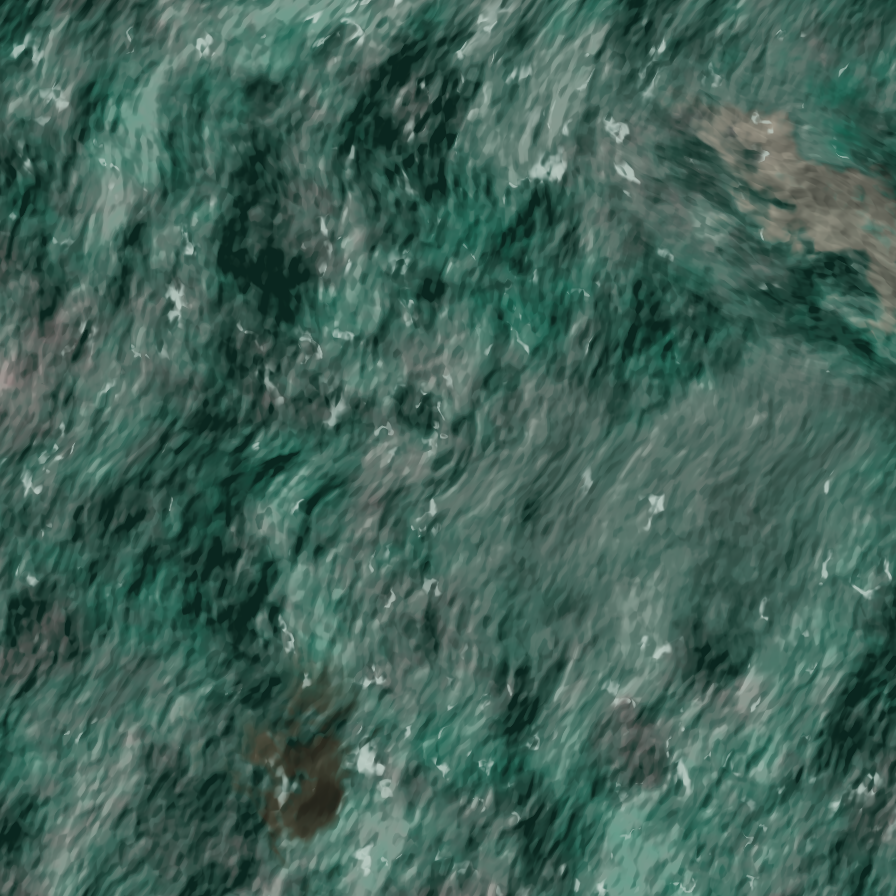
Give the GLSL for this texture, as a WebGL 1 fragment shader.

```glsl
precision highp float;
// Rough green mica rock: fibrous streaks, dark hollows, a smooth grey face and bright glints.
uniform vec2 u_resolution;

const vec3 HOLLOW = vec3(0.04, 0.15, 0.12);
const vec3 DEEP   = vec3(0.13, 0.27, 0.23);
const vec3 MOSS   = vec3(0.20, 0.33, 0.29);
const vec3 JADE   = vec3(0.26, 0.40, 0.36);
const vec3 SLATE  = vec3(0.35, 0.46, 0.42);
const vec3 FROST  = vec3(0.52, 0.60, 0.56);
const vec3 GLINT  = vec3(0.77, 0.83, 0.80);
const vec3 VEIN   = vec3(0.50, 0.48, 0.43);
const vec3 RUST   = vec3(0.27, 0.23, 0.17);
const vec3 EMERALD_SHIFT = vec3(-0.34, 0.05, -0.03);

vec2 hash2(vec2 p) {
  vec3 q = fract(p.xyx * vec3(0.1031, 0.1030, 0.0973));
  q += dot(q, q.yzx + 33.33);
  return fract((q.xx + q.yz) * q.zy);
}

// Coordinates along (x) and across (y) an axis at the given angle.
vec2 turn(vec2 p, float angle) {
  float c = cos(angle), s = sin(angle);
  return vec2(c * p.x + s * p.y, c * p.y - s * p.x);
}

// Layered sines that bend the fibres.
vec2 warp(vec2 p, float amount) {
  float freq = 7.0;
  for (int i = 0; i < 4; i++) {
    p += amount * sin(p.yx * freq + vec2(1.3, 4.1) * float(i + 1));
    amount *= 0.55;
    freq *= 1.9;
  }
  return p;
}

// Cellular noise: random cell values blended by distance.
float facets(vec2 p, float sharpness) {
  vec2 cell = floor(p), f = p - cell;
  float sum = 0.0, total = 0.0;
  for (int y = -1; y <= 1; y++)
    for (int x = -1; x <= 1; x++) {
      vec2 o = vec2(float(x), float(y));
      vec2 d = o + hash2(cell + o) - f;
      float w = exp(-sharpness * dot(d, d));
      sum += w * hash2(cell + o + 71.0).x;
      total += w;
    }
  return sum / total;
}

float layers(vec2 p, float gain, float sharpness) {
  float sum = 0.0, total = 0.0, amp = 1.0;
  for (int i = 0; i < 5; i++) {
    sum += amp * facets(p + 40.0, sharpness);
    total += amp;
    amp *= gain;
    p = p * 1.9 + vec2(3.7, 8.3);
  }
  return sum / total;
}

// Fibre height; slant swings the grain toward the vein.
float fibres(vec2 p, float slant) {
  float steep = layers(turn(p, 1.2) * vec2(6.0, 12.0), 0.78, 8.0);
  float shallow = layers(turn(p, -0.6) * vec2(6.0, 12.0), 0.78, 8.0);
  return mix(steep, shallow, slant);
}

// Soft tilted ellipse.
float blob(vec2 p, vec2 centre, vec2 radii, float angle) {
  return smoothstep(1.4, 0.5, length(turn(p - centre, angle) / radii));
}

// Sparse bright flakes, one at most per cell.
float flakes(vec2 p, float density) {
  vec2 cell = floor(p), f = p - cell;
  float light = 0.0;
  for (int y = -1; y <= 1; y++)
    for (int x = -1; x <= 1; x++) {
      vec2 o = vec2(float(x), float(y));
      vec2 pick = hash2(cell + o + 19.0);
      float radius = mix(0.20, 0.55, pick.y * pick.y);
      float d = length(o + hash2(cell + o) - f);
      float shape = smoothstep(radius, radius * 0.3, d);
      float lit = smoothstep(density, density * 0.8, pick.x);
      light = max(light, shape * lit * mix(0.55, 1.0, pick.y));
    }
  return light;
}

vec3 ramp(float t) {
  vec3 c = mix(HOLLOW, DEEP, smoothstep(-0.15, 0.20, t));
  c = mix(c, MOSS, smoothstep(0.18, 0.40, t));
  c = mix(c, JADE, smoothstep(0.38, 0.62, t));
  c = mix(c, SLATE, smoothstep(0.60, 0.86, t));
  return mix(c, FROST, smoothstep(0.85, 1.30, t));
}

void main() {
  vec2 p = gl_FragCoord.xy / u_resolution;
  vec2 q = warp(p, 0.018);

  // Surface height, side light and hue drift
  float slant = blob(q, vec2(0.94, 0.72), vec2(0.24, 0.17), -0.6);
  float height = fibres(q, slant);
  float relief = height - fibres(q + vec2(-0.004, 0.005), slant);
  float drift = layers(q * 9.0, 0.7, 6.0);
  vec2 r = p + 0.25 * (vec2(height, drift) - 0.5);

  // Regions
  float face = blob(r, vec2(0.75, 0.43), vec2(0.26, 0.16), 0.45);
  float crown = blob(r, vec2(0.62, 0.92), vec2(0.15, 0.10), -0.2);
  float vein = blob(r, vec2(0.92, 0.77), vec2(0.17, 0.04), -0.55);
  float ledge = blob(r, vec2(0.86, 0.88), vec2(0.07, 0.09), 0.2);
  float corner = blob(r, vec2(0.98, 0.98), vec2(0.09, 0.10), 0.0);
  float foot = blob(r, vec2(0.30, 0.12), vec2(0.18, 0.07), 1.1);
  float hollow = blob(r, vec2(0.38, 0.90), vec2(0.12, 0.08), 0.4);
  hollow = max(hollow, blob(r, vec2(0.24, 0.42), vec2(0.20, 0.08), 1.4));
  hollow = max(hollow, 0.8 * blob(r, vec2(0.43, 0.51), vec2(0.15, 0.04), 0.1));
  hollow = max(hollow, 0.7 * blob(r, vec2(0.89, 0.67), vec2(0.15, 0.04), -0.6));
  hollow = max(hollow, blob(r, vec2(0.98, 0.50), vec2(0.05, 0.06), 0.0));
  float heart = blob(r, vec2(0.45, 0.68), vec2(0.24, 0.18), 0.3);
  float base = blob(r, vec2(0.70, 0.14), vec2(0.34, 0.13), 0.0);

  // Tone
  float tone = 0.56 - 0.31 * hollow - 0.16 * foot - 0.20 * corner - 0.06 * heart;
  tone += 0.10 * crown + 0.22 * ledge - 0.04 * base;
  tone += (height - 0.5) * 2.5 * (1.0 - 0.4 * corner) + (drift - 0.5) * 0.5 + relief * 2.0;
  float faceTone = 0.70 + (height - 0.5) * 1.1 + (drift - 0.5) * 0.5 + relief * 1.3;
  tone = mix(tone, faceTone, face * 0.9);

  // Colour
  vec3 color = ramp(tone);
  float calm = max(face, max(crown, ledge)) * 0.7;
  float shift = (drift - 0.48) * (1.0 - calm) + 0.12 * corner - 0.03 * calm;
  color += EMERALD_SHIFT * shift * smoothstep(-0.2, 0.6, tone);
  color = mix(color, RUST * (0.4 + 1.1 * height), foot * smoothstep(0.45, 0.62, drift) * 0.8);
  color = mix(color, VEIN * (0.4 + 1.2 * height + relief), vein * 0.85);

  // Glints, large then small, then lit fibre edges
  float shine = 0.22 + 0.55 * heart + 0.50 * crown + 0.35 * base;
  shine *= (1.0 - 0.75 * face) * (1.0 - 0.8 * max(vein, corner)) * (1.0 - 0.4 * hollow);
  vec2 ragged = turn(q + 0.12 * (vec2(drift, height) - 0.5), 1.4);
  float scale = 16.0;
  for (int i = 0; i < 3; i++) {
    float flake = flakes(ragged * vec2(0.6, 1.0) * scale + 60.0, shine * 0.36);
    flake *= smoothstep(0.40, 0.58, height + relief);
    color = mix(color, GLINT, flake * 0.85);
    scale *= 1.8;
  }
  float edge = smoothstep(0.10, 0.22, relief) * smoothstep(0.48, 0.62, height);
  color = mix(color, GLINT, edge * min(shine, 1.0) * 0.7);
  gl_FragColor = vec4(clamp(color, 0.0, 1.0), 1.0);
}
```
